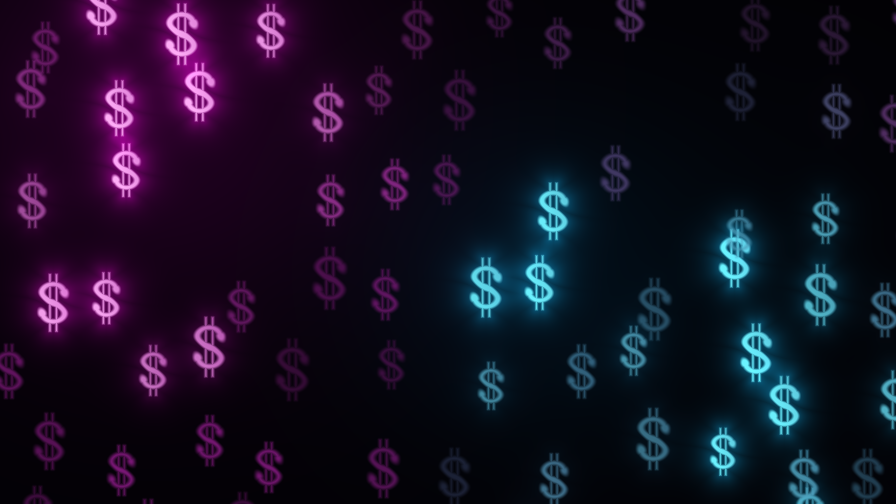
A Shadertoy shader for this pattern:

```glsl
// Scattered neon currency signs, magenta to cyan, glowing on a near-black ground
#define CELL 0.17        // grid pitch, in canvas heights
#define JITTER 0.80      // scatter inside a cell
#define FILL 0.94        // share of occupied cells
#define SIGN_MIN 0.070   // curve height, smallest
#define SIGN_MAX 0.092   // curve height, largest
#define SOFTNESS 0.0016  // edge blur, in canvas heights
#define HALO_REACH 0.020 // glow falloff around a sign
#define HALO_GAIN 0.60
#define SEED 17.0

const vec3 GROUND       = vec3(0.008, 0.004, 0.018);
const vec3 MAGENTA_HAZE = vec3(0.120, 0.000, 0.110);
const vec3 TEAL_HAZE    = vec3(0.000, 0.050, 0.075);
const vec3 MAGENTA_DIM  = vec3(0.580, 0.110, 0.560);
const vec3 PURPLE_DIM   = vec3(0.400, 0.220, 0.480);
const vec3 BLUE_DIM     = vec3(0.240, 0.430, 0.580);
const vec3 PINK_HOT     = vec3(1.000, 0.680, 0.970);
const vec3 CYAN_HOT     = vec3(0.420, 0.950, 1.000);
const vec3 MAGENTA_HALO = vec3(0.560, 0.010, 0.500);
const vec3 CYAN_HALO    = vec3(0.030, 0.420, 0.560);

vec3 hash3(vec2 p) {
    vec3 q = fract(vec3(p.xyx + SEED) * vec3(0.1031, 0.1030, 0.0973));
    q += dot(q, q.yxz + 33.33);
    return fract((q.xxy + q.yzz) * q.zyx);
}

float lamp(vec2 p, vec2 center, float radius) {
    vec2 d = (p - center) / radius;
    return exp(-dot(d, d));
}

// Light pools: x = magenta, y = cyan
vec2 lights(vec2 p) {
    float warm = lamp(p, vec2(0.36, 0.80), 0.42) + 0.5 * lamp(p, vec2(0.25, 0.42), 0.22);
    float cool = lamp(p, vec2(1.05, 0.45), 0.20) + lamp(p, vec2(1.52, 0.61), 0.20)
               + lamp(p, vec2(1.58, 0.17), 0.28) + 0.45 * lamp(p, vec2(1.00, 0.02), 0.24);
    return min(vec2(warm, cool), 1.0);
}

// Upper half of the double curve: an open ring with a round terminal
float hook(vec2 p) {
    const float R = 0.215, START = 0.25;
    vec2 tip = R * vec2(cos(START), sin(START));
    vec2 q = p - vec2(0.0, R);
    bool inGap = q.x > 0.0 && atan(q.y, q.x) < START;
    float ring = inGap ? min(length(q - tip), length(p)) : abs(length(q) - R);
    float stroke = 0.052 + 0.030 * exp(-22.0 * dot(p, p));
    return min(ring - stroke, length(q - tip) - 0.078);
}

// Distance to a sign whose curve is one unit tall
float signDistance(vec2 p) {
    vec2 q = vec2(p.x / 1.22, p.y);
    q.y += 0.40 * q.x * exp(-18.0 * q.y * q.y);   // slant the spine
    float curve = min(hook(q), hook(-q));
    vec2 bar = abs(vec2(abs(p.x) - 0.075, p.y)) - vec2(0.022, 0.66);
    float bars = length(max(bar, 0.0)) + min(max(bar.x, bar.y), 0.0);
    return min(curve, bars);
}

void mainImage(out vec4 fragColor, in vec2 fragCoord) {
    vec2 uv = fragCoord / iResolution.y;
    float edge = SOFTNESS + 0.7 / iResolution.y;

    // Hazy ground
    vec3 col = GROUND;
    col += MAGENTA_HAZE * lamp(uv, vec2(0.30, 0.80), 0.46);
    col += TEAL_HAZE * (lamp(uv, vec2(1.05, 0.46), 0.32) + 0.25 * lamp(uv, vec2(1.50, 0.45), 0.40));

    // Signs from the surrounding cells
    vec2 home = floor(uv / CELL);
    for (int j = -1; j <= 1; j++)
    for (int i = -1; i <= 1; i++) {
        vec2 cell = home + vec2(i, j);
        vec3 place = hash3(cell);
        vec3 look = hash3(cell + 71.3);
        if (place.z > FILL) continue;

        vec2 center = (cell + 0.5 + JITTER * (place.xy - 0.5)) * CELL;
        float size = mix(SIGN_MIN, SIGN_MAX, look.x);
        vec2 local = (uv - center) / size;
        float d = signDistance(local) * size;

        // Nearby pools set hue and power
        vec2 light = lights(center);
        float cool = smoothstep(0.12, 0.50, light.y - 0.5 * light.x);
        float power = clamp(max(light.x, light.y) * mix(0.45, 1.35, look.y), 0.0, 1.0);
        power = smoothstep(0.15, 0.90, power);
        vec3 dim = mix(mix(MAGENTA_DIM, PURPLE_DIM, smoothstep(0.7, 1.3, center.x)), BLUE_DIM, cool);
        vec3 hot = mix(PINK_HOT, CYAN_HOT, cool);
        float sheen = clamp(0.90 - 0.40 * local.x - 0.15 * local.y, 0.0, 1.0);
        vec3 ink = mix(dim, hot, power * sheen);

        // Halo first, then the sign itself
        float away = max(d, 0.0);
        float halo = exp(-away / HALO_REACH) * (1.0 - smoothstep(0.06, 0.12, away));
        col += mix(MAGENTA_HALO, CYAN_HALO, cool) * halo * HALO_GAIN * power * power;
        float opacity = mix(mix(0.28, 0.80, look.z), 1.0, power);
        float blur = edge * mix(1.8, 1.0, power);
        col = mix(col, ink, opacity * (1.0 - smoothstep(-blur, blur, d)));
    }
    fragColor = vec4(min(col, 1.0), 1.0);
}
```
